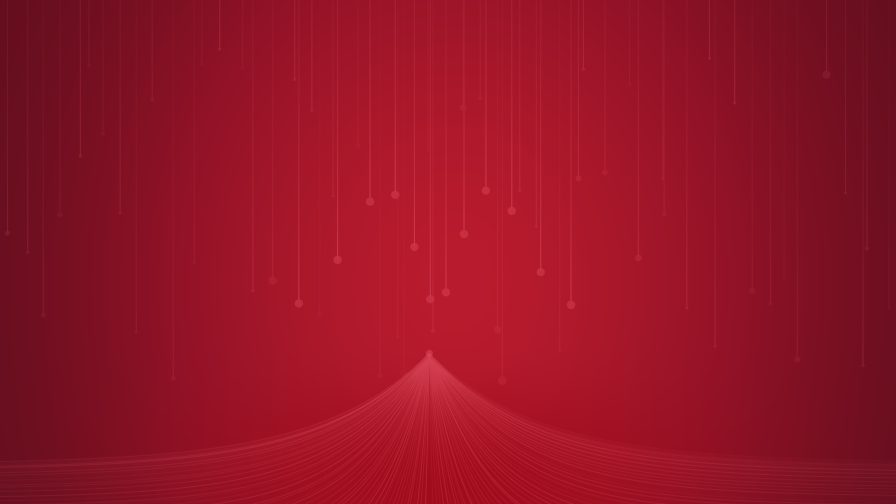
Write a Shadertoy shader that draws this background.

```glsl
const vec3 CORE_RED = vec3(0.72, 0.105, 0.175);
const vec3 MID_RED = vec3(0.57, 0.07, 0.15);
const vec3 DARK_RED = vec3(0.38, 0.055, 0.115);
const vec3 FLOOR_RED = vec3(0.62, 0.03, 0.09);
const vec3 PALE_ROSE = vec3(0.92, 0.36, 0.42);

const vec2 APEX = vec2(-0.037, 0.299);
const int MAIN_DROPS = 12;
const int FAINT_DROPS = 54;
const int FIBRES = 42;

float hash(float n) {
    return fract(sin(n * 127.1 + 3.7) * 4375.85);
}

// Antialiased coverage of a shape of given half width
float coverage(float dist, float halfWidth, float pixel) {
    float w = max(halfWidth, 0.5 * pixel);
    return clamp(0.5 + (w - dist) / pixel, 0.0, 1.0) * min(1.0, halfWidth / w);
}

vec3 backdrop(vec2 p) {
    float r = length((p - vec2(0.015, 0.44)) / vec2(0.89, 1.12));
    float fall = smoothstep(0.0, 1.25, r);
    vec3 col = mix(CORE_RED, MID_RED, min(fall * 2.0, 1.0));
    col = mix(col, DARK_RED, max(fall * 2.0 - 1.0, 0.0));
    float floorGlow = exp(-p.x * p.x * 5.0) * smoothstep(0.32, 0.04, p.y);
    return mix(col, FLOOR_RED, 0.75 * floorGlow);
}

// Hanging thread that brightens toward a round bead at its tip
float drop(vec2 p, vec2 tip, float radius, float threadLength, float pixel) {
    float rise = p.y - tip.y;
    float fade = step(0.0, rise) * mix(0.15, 1.0, exp(-rise / threadLength));
    float thread = coverage(abs(p.x - tip.x), 0.0011, pixel) * fade;
    float bead = coverage(length(p - tip), radius, pixel);
    return max(0.6 * thread, 0.42 * bead);
}

float mainDrops(vec2 p, float pixel) {
    float light = 0.0;
    for (int i = 0; i < MAIN_DROPS; i++) {
        float k = float(i);
        float sway = 0.058 * sin(0.55 * k) * exp(-0.1 * k);
        float depth = 0.49 + 0.115 * cos((k - 5.4) * 1.122);
        vec2 tip = vec2(-0.296 + 0.0495 * k + sway, 1.0 - depth);
        light = max(light, drop(p, tip, 0.0082, 0.28, pixel));
    }
    return light;
}

float faintDrops(vec2 p, float pixel) {
    float light = 0.0;
    for (int i = 0; i < FAINT_DROPS; i++) {
        float k = float(i);
        float x = ((k + hash(k)) / float(FAINT_DROPS) - 0.5) * 1.78;
        float y = mix(0.23, 0.92, hash(k + 71.0));
        float radius = mix(0.003, 0.0095, pow(hash(k + 137.0), 3.0));
        float strength = mix(0.2, 0.65, hash(k + 211.0)) * (1.0 - 0.35 * abs(x));
        light = max(light, strength * drop(p, vec2(x, y), radius, 0.45, pixel));
    }
    return light;
}

// Height of a flaring fibre: spread 0 hugs the axis, 1 is the outer edge
float fibreHeight(float x, float spread) {
    float base = mix(-0.35, 0.083, spread);
    return base + (APEX.y - base) * exp(-x / (0.22 * spread));
}

float fibreLines(vec2 p, float pixel) {
    float x = abs(p.x - APEX.x);
    float side = p.x < APEX.x ? 0.0 : 300.0;
    float light = 0.0;
    for (int i = 0; i < FIBRES; i++) {
        float k = float(i);
        float spread = pow((k + 0.3 + 0.7 * hash(k + side)) / float(FIBRES), 0.7);
        float y = fibreHeight(x, spread);
        float base = mix(-0.35, 0.083, spread);
        float slope = (y - base) / (0.22 * spread);
        float dist = abs(p.y - y) * inversesqrt(1.0 + slope * slope);
        float strength = mix(0.12, 0.45, hash(k + side + 37.0));
        light += strength * coverage(dist, 0.001, pixel);
    }
    return min(light, 0.5) * step(p.y, APEX.y);
}

// Soft veil below the outer fibre, thickest near its rim and the apex
float fibreVeil(vec2 p, float pixel) {
    float x = abs(p.x - APEX.x);
    float depth = fibreHeight(x, 1.0) - p.y;
    float inside = smoothstep(-pixel, 0.012, depth);
    float rim = 0.16 * exp(-max(depth, 0.0) / 0.045);
    float tip = 0.2 * exp(-length(p - APEX) / 0.07);
    return inside * (rim + tip);
}

void mainImage(out vec4 fragColor, in vec2 fragCoord) {
    float pixel = 1.0 / iResolution.y;
    vec2 p = (fragCoord - vec2(0.5 * iResolution.x, 0.0)) * pixel;

    vec3 col = backdrop(p);

    // Falling threads
    float threads = max(mainDrops(p, pixel), faintDrops(p, pixel));
    col = mix(col, PALE_ROSE, 0.75 * threads);

    // Fibre mound, dimmer toward the sides
    float sideFade = mix(0.45, 1.0, exp(-p.x * p.x * 4.0));
    float mound = fibreVeil(p, pixel) + 0.6 * fibreLines(p, pixel);
    col = mix(col, PALE_ROSE, sideFade * mound);

    // Bead at the summit
    col = mix(col, PALE_ROSE, 0.35 * coverage(length(p - APEX), 0.007, pixel));

    fragColor = vec4(col, 1.0);
}
```
